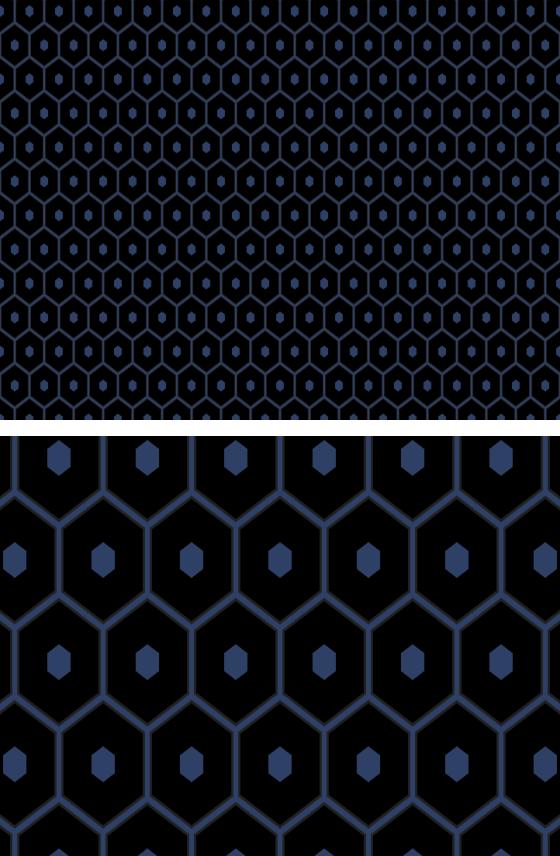
Top: the whole. Bottom: its middle third, enlarged.
This pattern is drawn by a Shadertoy shader. Its source:

```glsl
// Dark honeycomb of tall hexagons, each with a small blue hexagon at its centre.
// Two interleaved rectangular lattices give the nearest cell; a hexagonal
// distance then draws the grey walls, their blue cores and the centre dots.

const vec2 LATTICE = vec2(1.0, 1.7320508);

// Distance from the cell centre, reaching 0.5 on the cell wall
float hexDistance(vec2 p) {
    p = abs(p);
    return max(p.x, dot(p, vec2(0.5, 0.8660254)));
}

// Offset from the nearest hexagon centre
vec2 nearestCell(vec2 p) {
    vec2 a = mod(p + 0.5 * LATTICE, LATTICE) - 0.5 * LATTICE;
    vec2 b = mod(p, LATTICE) - 0.5 * LATTICE;
    return dot(a, a) < dot(b, b) ? a : b;
}

// Smooth coverage of the region where dist is below zero
float coverage(float dist, float pixel) {
    return clamp(0.5 - dist / pixel, 0.0, 1.0);
}

void mainImage(out vec4 fragColor, in vec2 fragCoord) {
    vec2 uv = fragCoord / iResolution.y;

    // 19 cells across a 4:3 canvas, 12.34 rows down, counted from the top
    float row = (1.0 - uv.y) * 12.34 - 0.328;
    vec2 p = vec2(uv.x * 14.25, row * 0.5 * LATTICE.y);
    float pixel = 14.25 / iResolution.y;

    float h = hexDistance(nearestCell(p));
    float wall = 0.5 - h;

    vec3 blue = vec3(0.18, 0.25, 0.40);
    vec3 grey = vec3(0.13);

    // Walls, their cores, then the dots
    vec3 color = vec3(0.0);
    color = mix(color, grey, coverage(wall - 0.052, pixel));
    color = mix(color, blue, coverage(wall - 0.027, pixel));
    color = mix(color, blue, coverage(h - 0.132, pixel));

    fragColor = vec4(color, 1.0);
}
```
